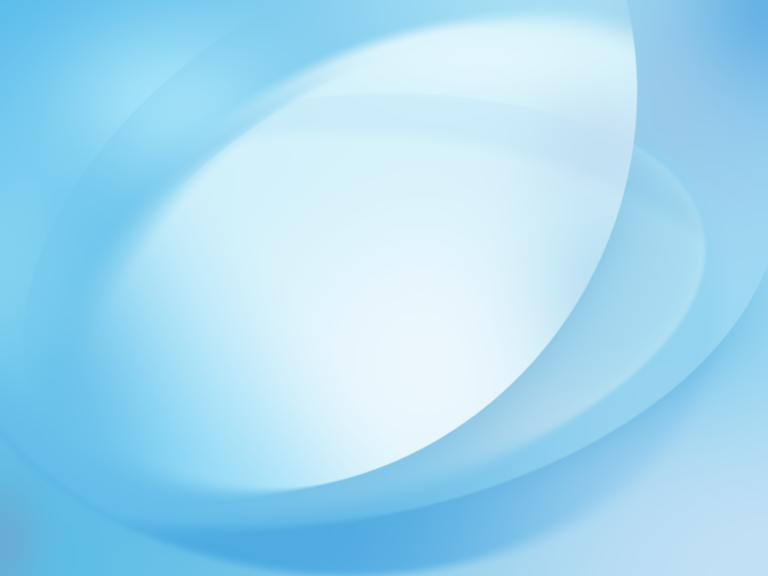
Write a WebGL 1 fragment shader that draws this background.

```glsl
precision highp float;
// Soft blue abstract background: overlapping translucent ellipses around a bright lens.

uniform vec2 u_resolution;

#define EDGE_SOFT 0.0022
#define BLUR_SOFT 0.03
#define SHADOW_WIDTH 0.05
#define SHADOW_STRENGTH 0.42
#define RIM_STRENGTH 0.28
#define DEEP_BLUE vec3(0.26, 0.64, 0.88)
#define SKY_BLUE vec3(0.42, 0.76, 0.92)
#define PALE_BLUE vec3(0.68, 0.87, 0.95)
#define ICE vec3(0.80, 0.94, 0.98)
#define WHITE_GLOW vec3(0.925, 0.97, 0.992)

// Approximate signed distance to a slanted ellipse (center, radii), positive inside.
float ellipse(vec2 p, vec4 shape, float slant) {
  vec2 e = (p - shape.xy) / shape.zw;
  vec2 g = (e - slant * e.yx) / (1.0 - slant * slant);
  float f = sqrt(dot(e, g) + 1e-6);
  return (1.0 - f) * f / max(length(g / shape.zw), 1e-5);
}

float fill(float d, float soft) {
  return smoothstep(-soft, soft, d);
}

// Falloff that starts at an edge and fades with distance on its positive side.
float fade(float d, float width) {
  return fill(d, EDGE_SOFT) * exp(-max(d, 0.0) / width);
}

float glow(vec2 p, vec4 spot) {
  vec2 e = (p - spot.xy) / spot.zw;
  return exp(-dot(e, e));
}

vec3 backdrop(vec2 p) {
  vec2 t = smoothstep(0.0, 1.0, p / vec2(4.0 / 3.0, 1.0));
  vec3 bottom = mix(vec3(0.36, 0.74, 0.90), vec3(0.76, 0.88, 0.96), t.x);
  vec3 top = mix(vec3(0.34, 0.73, 0.92), vec3(0.56, 0.80, 0.93), t.x);
  vec3 c = mix(bottom, top, t.y);
  c = mix(c, vec3(0.55, 0.84, 0.95), 0.8 * glow(p, vec4(0.0, 0.55, 0.18, 0.26)));
  c = mix(c, vec3(0.70, 0.92, 0.98), 0.85 * glow(p, vec4(0.30, 0.82, 0.22, 0.16)));
  c = mix(c, vec3(0.64, 0.87, 0.96), 0.85 * glow(p, vec4(0.85, 1.0, 0.38, 0.20)));
  c = mix(c, vec3(0.62, 0.79, 0.91), 0.7 * glow(p, vec4(1.18, 0.86, 0.13, 0.18)));
  c = mix(c, vec3(0.32, 0.65, 0.88), 0.7 * glow(p, vec4(1.34, 1.0, 0.14, 0.16)));
  c = mix(c, vec3(0.60, 0.85, 0.95), 0.8 * glow(p, vec4(1.30, 0.42, 0.24, 0.20)));
  return mix(c, vec3(0.43, 0.65, 0.80), 0.7 * glow(p, vec4(0.0, 0.06, 0.07, 0.10)));
}

// Colours inside the bright lens, from blue at lower left to white at the middle.
vec3 lensColor(vec2 p) {
  vec3 c = mix(ICE, WHITE_GLOW, glow(p, vec4(0.74, 0.37, 0.32, 0.32)));
  c = mix(c, vec3(0.90, 0.97, 0.99), 0.8 * glow(p, vec4(0.84, 0.90, 0.28, 0.08)));
  c = mix(c, vec3(0.78, 0.86, 0.94), 0.75 * glow(p, vec4(1.04, 0.74, 0.12, 0.09)));
  c = mix(c, vec3(0.69, 0.86, 0.94), 0.8 * glow(p, vec4(1.07, 0.50, 0.14, 0.18)));
  float blue = 1.0 - smoothstep(0.12, 0.68, p.x + 0.7 * (p.y - 0.27));
  return mix(c, mix(SKY_BLUE, vec3(0.52, 0.83, 0.96), smoothstep(0.1, 0.4, p.x)), blue);
}

void main() {
  vec2 p = gl_FragCoord.xy / u_resolution * vec2(4.0 / 3.0, 1.0);

  // Curves that bound the layers.
  float disc = ellipse(p, vec4(0.573, 0.609, 0.533, 0.469), 0.43);
  float lens = ellipse(p, vec4(0.464, 0.809, 0.642, 0.663), 0.05);
  float ring = ellipse(p, vec4(0.469, 0.462, 0.755, 0.377), 0.28);
  float outer = ellipse(p, vec4(0.573, 0.566, 0.781, 0.481), 0.18);
  float bowl = ellipse(p, vec4(0.556, 0.531, 0.694, 0.530), -0.08);
  float crest = ellipse(p, vec4(0.677, -0.030, 1.007, 0.868), 0.0);
  float lowCrest = ellipse(p, vec4(0.590, -0.099, 1.040, 0.868), 0.0);
  float arch = ellipse(p, vec4(0.660, 0.526, 0.564, 0.439), 0.4);
  float inner = ellipse(p, vec4(0.694, 0.427, 0.616, 0.526), 0.4);
  float lowerSide = 1.0 - smoothstep(0.35, 0.65, p.y);
  float leftSide = 1.0 - smoothstep(0.2, 0.7, p.x);
  float rightSide = smoothstep(0.75, 1.1, p.x);
  float band = fill(crest, 0.004) * (1.0 - fill(lowCrest, 0.02));

  // Blue bowl along the bottom, with the shadow of the outer ellipse.
  vec3 color = backdrop(p);
  float bowlMask = fill(bowl, mix(0.012, BLUR_SOFT, rightSide));
  float bottomBlue = glow(p, vec4(0.55, 0.06, 0.38, 0.20));
  color = mix(color, DEEP_BLUE, bowlMask * lowerSide * (0.12 + 0.65 * bottomBlue));
  float underShade = 0.42 * smoothstep(0.1, 0.5, p.x) * lowerSide;
  color = mix(color, vec3(0.30, 0.66, 0.86), underShade * fade(-outer, SHADOW_WIDTH));

  // Outer ellipse, cut off above by the crest.
  float outerMask = fill(outer, mix(0.012, 0.004, smoothstep(0.4, 0.8, p.x)));
  outerMask *= fill(crest, 0.004) * bowlMask;
  vec3 outerColor = mix(vec3(0.36, 0.72, 0.91), vec3(0.58, 0.83, 0.94), smoothstep(0.3, 1.15, p.x));
  color = mix(color, outerColor, 0.7 * outerMask);
  color = mix(color, DEEP_BLUE, 0.45 * leftSide * lowerSide * fill(bowl, 0.015) * exp(-abs(bowl) / 0.05));

  // Pale ring to the right of the lens.
  vec3 ringColor = mix(SKY_BLUE, PALE_BLUE, smoothstep(0.25, 1.0, p.x));
  ringColor = mix(ringColor, vec3(0.77, 0.87, 0.94), 0.8 * glow(p, vec4(0.94, 0.28, 0.17, 0.10)));
  ringColor = mix(ringColor, vec3(0.53, 0.78, 0.91), 0.45 * band);
  float ringMask = fill(ring, mix(BLUR_SOFT, 0.007, rightSide)) * bowlMask;
  color = mix(color, ringColor, 0.75 * ringMask);
  color = mix(color, ICE, RIM_STRENGTH * rightSide * fill(ring, 0.006) * exp(-abs(ring) / 0.02));

  // Shadow outside the lens.
  float shade = smoothstep(0.25, 0.85, p.x) * (1.0 - smoothstep(0.55, 0.85, p.y));
  color = mix(color, vec3(0.44, 0.70, 0.84), SHADOW_STRENGTH * shade * fade(-lens, SHADOW_WIDTH));

  // Faint disc and arch at upper left, laid over the plain backdrop.
  vec3 glass = mix(backdrop(p), ICE, 0.25 * smoothstep(0.7, 1.0, p.x));
  glass = mix(glass, SKY_BLUE, 0.22 * fade(disc, 0.12) * leftSide);
  float archSoft = mix(0.016, 0.045, rightSide);
  glass = mix(glass, vec3(0.90, 0.97, 0.99), 0.9 * fill(arch, archSoft) * smoothstep(0.22, 0.70, p.x));
  float blueBand = fade(-inner, 0.07) * fill(arch, 0.06) * glow(p, vec4(0.32, 0.70, 0.22, 0.20));
  glass = mix(glass, vec3(0.47, 0.78, 0.93), 0.7 * blueBand);

  // Bright lens with two soft crest bands.
  vec3 bright = mix(lensColor(p), vec3(0.73, 0.89, 0.96), 0.32 * band);
  bright = mix(bright, WHITE_GLOW, 0.15 * fill(lowCrest, 0.02) * exp(-abs(lowCrest) / 0.06));
  float innerSoft = mix(0.055, 0.014, smoothstep(0.1, 0.5, p.x)) + 0.035 * rightSide;
  glass = mix(glass, bright, fill(inner, innerSoft));

  // The lens melts into the lower layers at its lower left end.
  float lensSoft = mix(0.045, EDGE_SOFT, smoothstep(0.15, 0.6, p.x));
  gl_FragColor = vec4(mix(color, glass, fill(lens, lensSoft)), 1.0);
}
```
